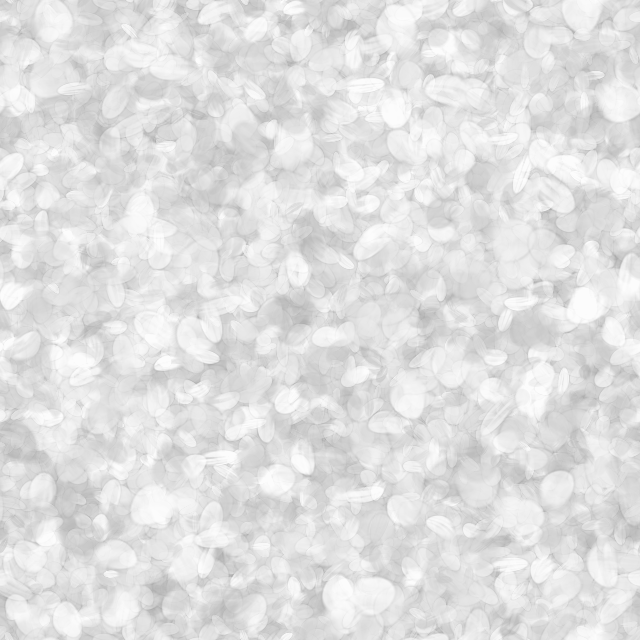
Give the GLSL for this texture, as a three.js fragment shader.

```glsl
// Seamless pale grey drift of overlapping translucent petals with soft fibres.
varying vec2 vUv;

const int LAYERS = 12;
const float DARK_PETAL = 0.58;
const float LIGHT_PETAL = 1.02;
const float GROUND = 0.84;

float hash(vec2 p) {
  return fract(sin(dot(p, vec2(127.1, 311.7))) * 43758.545);
}

vec2 hash2(vec2 p) {
  return vec2(hash(p), hash(p + vec2(37.2, 11.9)));
}

// Value noise that wraps after a whole number of cells.
float tileNoise(vec2 p, vec2 period) {
  vec2 cell = floor(p);
  vec2 f = fract(p);
  f = f * f * (3.0 - 2.0 * f);
  vec2 lo = mod(cell, period);
  vec2 hi = mod(cell + 1.0, period);
  float bottom = mix(hash(lo), hash(vec2(hi.x, lo.y)), f.x);
  float top = mix(hash(vec2(lo.x, hi.y)), hash(hi), f.x);
  return mix(bottom, top, f.y);
}

vec2 rotate(vec2 p, float angle) {
  float c = cos(angle);
  float s = sin(angle);
  return vec2(c * p.x + s * p.y, c * p.y - s * p.x);
}

// Blends one petal over the shade; offset is measured in grid cells.
float paintPetal(float shade, vec2 offset, vec2 seed) {
  vec2 form = hash2(seed + 5.3);
  vec2 look = hash2(seed + 9.7);
  float halfLength = mix(0.42, 0.85, form.x);
  float slimness = mix(0.32, 0.85, form.y);

  // Local frame: x runs from the crisp base to the frayed tip.
  vec2 p = rotate(offset, 6.2832 * hash(seed + 2.1));
  p /= halfLength * vec2(1.0, slimness);
  p.y += (look.y - 0.5) * 0.9 * p.x * p.x;
  float radius = length(p);
  if (radius > 1.1) return shade;

  float tip = smoothstep(-0.5, 0.9, p.x);
  float softness = mix(0.13, 0.6, tip);
  float body = 1.0 - smoothstep(1.0 - softness, 1.0, radius);

  // Fibres fan out towards the tip, strongest on slim petals.
  float fan = p.y / (1.0 + 0.35 * p.x);
  float fibre = tileNoise(vec2(fan * 5.0, p.x * 0.6) + look * 50.0, vec2(64.0));
  float fray = mix(0.95, 0.3, form.y) * mix(0.35, 1.0, tip);
  body *= mix(1.0, smoothstep(0.1, 0.85, fibre) * 1.15, fray);

  // A thin shadow follows the base edge.
  float rim = smoothstep(0.86, 0.98, radius) * (1.0 - smoothstep(0.98, 1.1, radius));
  shade -= 0.03 * rim * (1.0 - tip);

  float tone = mix(DARK_PETAL, LIGHT_PETAL, sqrt(look.x));
  float opacity = mix(0.3, 0.72, look.x);
  return mix(shade, tone, clamp(body * opacity, 0.0, 1.0));
}

// One wrapped grid of petals, one per cell.
float paintLayer(float shade, vec2 uv, float count, float layer) {
  vec2 p = uv * count;
  vec2 home = floor(p);
  for (int j = -1; j <= 1; j++) {
    for (int i = -1; i <= 1; i++) {
      vec2 cell = home + vec2(float(i), float(j));
      vec2 seed = mod(cell, count) + layer * 41.3;
      shade = paintPetal(shade, p - cell - hash2(seed), seed);
    }
  }
  return shade;
}

// Faint bright threads running along the second axis.
float threads(vec2 p) {
  float n = tileNoise(p * vec2(64.0, 3.0), vec2(64.0, 3.0));
  return smoothstep(0.7, 1.0, n);
}

void main() {
  vec2 uv = fract(vUv);
  float shade = GROUND;

  // Coarse and fine petals alternate through the stack.
  for (int k = 0; k < LAYERS; k++) {
    float layer = float(k);
    float count = 17.0 + mod(layer * 7.0, 19.0);
    shade = paintLayer(shade, uv, count, layer);
  }

  // Broad clouds and a barely visible weave.
  shade += 0.035 * (tileNoise(uv * 9.0, vec2(9.0)) - 0.5);
  shade += 0.016 * threads(uv) + 0.01 * threads(uv.yx);

  gl_FragColor = vec4(vec3(clamp(shade, 0.0, 0.99)), 1.0);
}
```
